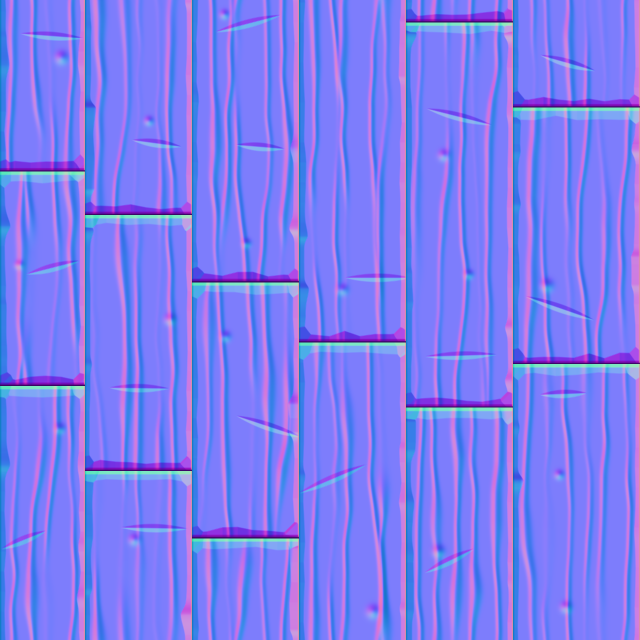
Give the GLSL for this texture map, as a three.js fragment shader.

```glsl
// Normal map of staggered wooden planks with grain grooves, chipped bevels, dents and scratches
varying vec2 vUv;

const float FIRST_WIDTH = 0.1328;
const float COLUMN_WIDTH = 0.1672;
const float GRAIN_SPACING = 0.031;

struct Plank { vec2 local; vec2 size; float seed; };

float hash(float x, float seed) {
  return fract(sin(x * 12.9898 + seed * 78.233) * 43758.5);
}

float smoothNoise(float x, float seed) {
  float f = fract(x);
  return mix(hash(floor(x), seed), hash(floor(x) + 1.0, seed), f * f * (3.0 - 2.0 * f));
}

// Straight segments give the bevels flat, cut facets
float facetNoise(float x, float seed) {
  return mix(hash(floor(x), seed), hash(floor(x) + 1.0, seed), fract(x));
}

// Upper and lower butt joint of each column
vec2 columnJoints(float column) {
  if (column < 0.5) return vec2(0.732, 0.397);
  if (column < 1.5) return vec2(0.664, 0.264);
  if (column < 2.5) return vec2(0.559, 0.159);
  if (column < 3.5) return vec2(0.465, 0.465);
  if (column < 4.5) return vec2(0.965, 0.363);
  return vec2(0.832, 0.431);
}

Plank findPlank(vec2 p) {
  float column = clamp(floor((p.x - FIRST_WIDTH) / COLUMN_WIDTH) + 1.0, 0.0, 5.0);
  float left = column < 0.5 ? 0.0 : FIRST_WIDTH + (column - 1.0) * COLUMN_WIDTH;
  float right = column > 4.5 ? 1.0 : FIRST_WIDTH + column * COLUMN_WIDTH;
  vec2 joints = columnJoints(column);
  float span = joints.x - joints.y;
  bool between = p.y >= joints.y && p.y < joints.x;
  float y = between ? p.y - joints.y : fract(p.y - joints.x);
  return Plank(vec2(p.x - left, y), vec2(right - left, between ? span : 1.0 - span),
               column * 2.0 + (between ? 1.0 : 0.0) + 3.0);
}

float slopeFace(float distance, float width, float slope) {
  return slope * min(distance - width, 0.0);
}

float sideWidth(float y, float seed) {
  return 0.0065 + 0.003 * facetNoise(y * 32.0, seed) + 0.009 * pow(smoothNoise(y * 24.0, seed + 0.5), 9.0);
}

float bevelHeight(vec2 q, vec2 size, float seed) {
  vec2 far = size - q;
  vec2 near = min(q, far);
  float sides = min(slopeFace(q.x, sideWidth(q.y, seed + 20.0), 0.65),
                    slopeFace(far.x, sideWidth(q.y, seed + 40.0), 0.8));
  float bottom = slopeFace(q.y, 0.009 + 0.009 * facetNoise(q.x * 42.0, seed), 0.75);
  float top = slopeFace(far.y, 0.012 + 0.008 * facetNoise(q.x * 30.0, seed + 9.0), 0.35);
  float corner = slopeFace((near.x + near.y) * 0.707, 0.019 + 0.006 * facetNoise((q.x - q.y) * 50.0, seed), 0.7);
  float rim = slopeFace(near.y, 0.005, 1.2) + slopeFace(near.x, 0.0018, 0.9);
  return min(min(sides, corner), min(bottom, top)) + rim;
}

float grainHeight(vec2 q, vec2 size, float seed) {
  float count = floor(size.x / GRAIN_SPACING + 0.5);
  float height = 0.0;
  for (int i = 0; i < 7; i++) {
    float k = float(i);
    if (k >= count) break;
    float s = seed * 7.0 + k * 1.37;
    float center = 0.012 + (size.x - 0.024) * (k + 0.25 + 0.5 * hash(k, seed)) / count;
    center += 0.02 * (smoothNoise(q.y * 5.0, s) - 0.5) + 0.005 * (smoothNoise(q.y * 19.0, s + 0.3) - 0.5);
    float width = mix(0.0036, 0.0075, pow(smoothNoise(q.y * 9.0, s + 0.6), 3.0));
    float depth = width * mix(0.1, 0.95, smoothstep(0.15, 0.7, smoothNoise(q.y * 6.0, s + 0.9)));
    float x = (q.x - center) / (width * (q.x < center ? 0.85 : 1.15));
    height -= depth * exp(-x * x);
  }
  return height;
}

float dentHeight(vec2 offset, float radius) {
  return -0.5 * radius * exp(-dot(offset, offset) / (radius * radius));
}

// Lens-shaped V cut, tapering to both ends
float scratchHeight(vec2 offset, float angle, float halfLength) {
  float c = cos(angle), s = sin(angle);
  vec2 r = vec2(c * offset.x + s * offset.y, c * offset.y - s * offset.x);
  float width = 0.0065 * (1.0 - r.x * r.x / (halfLength * halfLength));
  return -0.5 * max(width - abs(r.y), 0.0);
}

float wearHeight(vec2 q, vec2 size, float seed) {
  float count = size.y > 0.45 ? 2.0 : 1.0;
  float height = 0.0;
  for (int i = 0; i < 2; i++) {
    float k = float(i);
    if (k >= count) break;
    float s = seed + k * 31.7;
    vec2 dent = size * vec2(mix(0.2, 0.85, hash(1.0, s)), (k + mix(0.12, 0.88, hash(2.0, s))) / count);
    vec2 cut = size * vec2(mix(0.25, 0.75, hash(3.0, s)), (k + mix(0.15, 0.85, hash(4.0, s))) / count);
    height += dentHeight(q - dent, mix(0.006, 0.009, hash(5.0, s)));
    height += scratchHeight(q - cut, mix(-0.35, 0.5, hash(6.0, s)), mix(0.035, 0.058, hash(7.0, s)));
  }
  return height;
}

float plankHeight(vec2 q, Plank plank) {
  return bevelHeight(q, plank.size, plank.seed) + grainHeight(q, plank.size, plank.seed)
       + wearHeight(q, plank.size, plank.seed);
}

vec3 surfaceColor(vec2 p) {
  Plank plank = findPlank(p);
  vec2 q = plank.local;
  vec2 e = vec2(0.0009, 0.0);
  vec2 gradient = vec2(plankHeight(q + e.xy, plank) - plankHeight(q - e.xy, plank),
                       plankHeight(q + e.yx, plank) - plankHeight(q - e.yx, plank)) / (2.0 * e.x);
  vec3 color = normalize(vec3(-gradient, 1.0)) * 0.5 + 0.49;
  // Seams between neighbouring planks
  color = mix(vec3(0.8, 0.6, 0.6), color, smoothstep(0.0, 0.0018, plank.size.x - q.x));
  return mix(vec3(0.22, 0.02, 0.38), color, smoothstep(0.0008, 0.0032, q.y));
}

void main() {
  // Four taps smooth the seams and facets
  vec3 color = vec3(0.0);
  for (int i = 0; i < 4; i++) {
    vec2 tap = vec2(mod(float(i), 2.0), floor(float(i) / 2.0)) - 0.5;
    color += surfaceColor(clamp(vUv + tap * 0.001, 0.0, 0.9999)) * 0.25;
  }
  gl_FragColor = vec4(color, 1.0);
}
```
